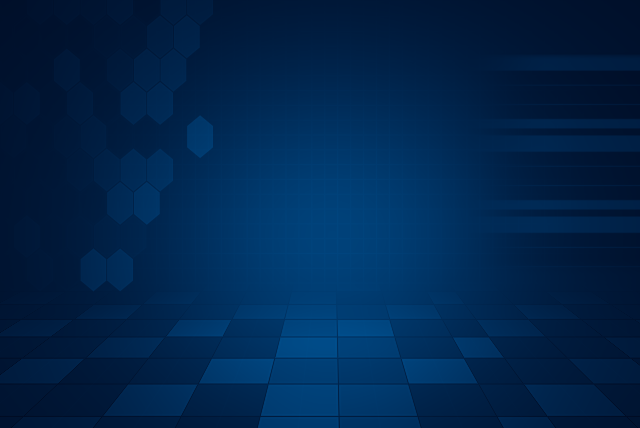
Give the GLSL for this background, as a Shadertoy shader.

```glsl
float hash(vec2 cell) {
    vec3 q = fract(vec3(cell.xyx) * vec3(0.1031, 0.1030, 0.0973));
    q += dot(q, q.yzx + 33.33);
    return fract((q.x + q.y) * q.z);
}

float glow(vec2 p, vec2 center, vec2 radius) {
    vec2 d = (p - center) / radius;
    return exp(-dot(d, d));
}

// Soft band of the given half width around zero
float band(float d, float halfWidth, float soft) {
    return 1.0 - smoothstep(halfWidth - soft, halfWidth + soft, abs(d));
}

// Faint mesh on the back wall
float wallMesh(vec2 p, float px) {
    vec2 size = vec2(0.0303, 0.0346);
    vec2 g = (p - vec2(0.549, 0.650)) / size;
    vec2 d = abs(fract(g + 0.5) - 0.5) * size;
    vec2 id = floor(g + 0.5);
    float columns = band(d.x, 0.0008, px) * (0.6 + 0.4 * hash(vec2(id.x, 3.0)));
    float rows = band(d.y, 0.0008, px) * (0.7 + 0.3 * hash(vec2(7.0, id.y)));
    return max(columns, rows);
}

// Tall honeycomb, lit most along its slanted right border
float honeycomb(vec2 p, float px) {
    vec2 q = (p - vec2(0.344, 0.525)) / vec2(0.0625, 0.0778);
    vec2 s = vec2(1.0, 1.732);
    q.y *= 0.866 / 0.866 * 0.866;
    vec2 a = mod(q, s) - 0.5 * s;
    vec2 b = mod(q + 0.5 * s, s) - 0.5 * s;
    vec2 g = dot(a, a) < dot(b, b) ? a : b;
    vec2 id = (q - g) / vec2(1.0, 0.866);
    id = vec2(floor(id.x * 2.0 + 0.5) * 0.5, floor(id.y + 0.5));
    float border = 0.5 - max(abs(g.x), dot(abs(g), vec2(0.5, 0.866)));
    float soft = px / 0.0625;

    float depth = 0.3 + 0.3 * id.y - id.x;
    float inside = step(0.0, depth) * step(-2.5, id.y);
    float rnd = hash(id * 2.0 + 40.0);
    float sparse = step(0.5, mod(id.y + 1.0, 3.0)) + step(4.5, id.y);
    float lit = step(depth, 1.9) * min(sparse, 1.0) * (0.035 + 0.025 * rnd);
    lit *= 1.0 - 0.45 * smoothstep(2.0, 6.0, id.y);
    lit = max(lit, (rnd - 0.4) * 0.05) * inside;

    // One stray cell beyond the border
    float stray = 1.0 - step(0.1, distance(id, vec2(2.0)));
    lit = mix(lit, 0.07, stray);
    float fill = smoothstep(0.0, soft, border);
    float rim = band(border - 0.03, 0.015, soft);
    return lit * fill + rim * (0.005 * inside + 0.12 * max(lit, 0.0));
}

// Repeating wide bars and thin lines entering from the right
float streaks(vec2 p, float px) {
    float y = mod(0.922 - p.y, 0.1895);
    float bars = band(y - 0.0215, 0.011, px) + band(y - 0.068, 0.019, px);
    float lines = band(y - 0.121, 0.0008, px) + band(y - 0.166, 0.0008, px);
    float rangeY = smoothstep(0.35, 0.40, p.y) * (1.0 - smoothstep(0.86, 0.88, p.y));
    float light = 0.055 * bars * smoothstep(1.08, 1.30, p.x);
    light += 0.045 * lines * smoothstep(1.12, 1.32, p.x);
    return rangeY * (light - 0.012 * smoothstep(1.05, 1.25, p.x));
}

// Tiled floor in perspective
float tiles(vec2 p, float px) {
    float d = max(0.707 - p.y, 0.05);
    float column = (p.x - 0.781 - 0.02 * d) / (0.272 * d);
    column += 0.36 * smoothstep(2.0, 2.6, column);
    float row = (1.0 / d - 1.471) / 0.184;
    vec2 cell = vec2(column, row);
    vec2 id = floor(cell);
    vec2 f = abs(fract(cell) - 0.5);
    vec2 toEdge = (0.5 - f) * vec2(0.272 * d, 0.184 * d * d);
    float border = min(toEdge.x, toEdge.y);
    float rnd = hash(id + 60.0);

    // Diagonal pattern crossed by a bright central lane
    float lit = 0.075 * step(mod(id.x - id.y + 30.0, 3.0), 0.5);
    lit = max(lit, 0.13 * d * step(abs(id.x + 1.0), 0.1));
    lit = max(lit, 0.09 * d * step(abs(id.x), 0.1) * step(id.y, 4.5));
    lit = lit * (0.75 + 0.35 * rnd) + 0.02 * rnd;
    lit *= 0.25 + 0.75 * exp(-pow((p.x - 0.76) / 0.5, 2.0));

    float fill = smoothstep(0.0, px, border);
    float rim = band(border - 0.004, 0.001, px);
    float inlay = band(f.x * 0.272 * d, 0.0008, px) * 0.006;
    float fade = 1.0 - smoothstep(0.18, 0.35, p.y);
    return fade * (mix(-0.022, lit + 0.006, fill) + rim * lit * 0.2 + inlay);
}

void mainImage(out vec4 fragColor, in vec2 fragCoord) {
    vec2 p = fragCoord / iResolution.xy * vec2(1.5, 1.0);
    float px = 1.0 / iResolution.y;

    // Background light
    float light = 0.047 + 0.07 * glow(p, vec2(0.77, 0.45), vec2(0.82, 0.60));
    light += 0.14 * glow(p, vec2(0.78, 0.45), vec2(0.39, 0.37));

    // Layers
    light += 0.022 * wallMesh(p, px) * glow(p, vec2(0.78, 0.52), vec2(0.40, 0.32))
           * smoothstep(0.30, 0.36, p.y);
    light += honeycomb(p, px) * smoothstep(-0.15, 0.35, p.x);
    light += streaks(p, px);
    light += tiles(p, px);

    // Deep blue ramp
    light = max(light, 0.02);
    fragColor = vec4(0.0, light, 0.06 + light * (1.75 - 0.5 * light), 1.0);
}
```
